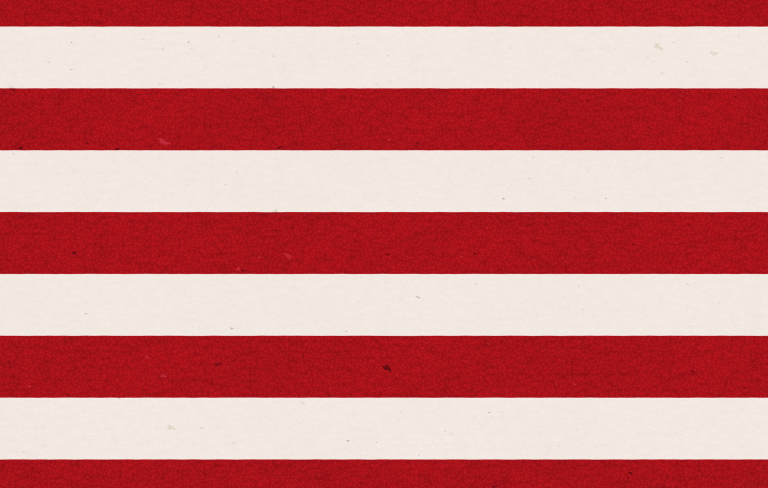
A Shadertoy shader for this pattern:

```glsl
// Broad horizontal red and cream stripes printed on aged, fibrous paper.
// A repeated distance gives the stripes; cellular noise gives grain and fibres,
// layered sines give slow mottling, and hashed grids scatter flecks and stains.

#define PERIOD 0.2535
#define RED_CENTRE 0.502
#define RED_HALF 0.0633
#define RED vec3(0.645, 0.068, 0.098)
#define CREAM vec3(0.947, 0.914, 0.882)
#define DARK_FLECK vec3(0.24, 0.025, 0.045)
#define PINK_FLECK vec3(0.80, 0.22, 0.30)
#define TAN_FLECK vec3(0.76, 0.68, 0.57)
#define GRAIN_SCALE 150.0
#define RED_GRAIN 0.15
#define CREAM_GRAIN 0.032

vec2 hash2(vec2 p) {
    vec3 q = fract(p.xyx * vec3(0.1031, 0.1030, 0.0973));
    q += dot(q, q.yzx + 33.33);
    return fract((q.xx + q.yz) * q.zy);
}

// Distance to the nearest scattered point, roughly centred on zero
float cellular(vec2 p) {
    vec2 cell = floor(p), local = fract(p);
    float nearest = 4.0;
    for (int y = -1; y <= 1; y++) {
        for (int x = -1; x <= 1; x++) {
            vec2 offset = vec2(x, y);
            vec2 d = offset + hash2(cell + offset) - local;
            nearest = min(nearest, dot(d, d));
        }
    }
    return sqrt(nearest) - 0.45;
}

// Slow unevenness of the ink and paper
float mottle(vec2 p) {
    float sum = 0.0, amplitude = 0.5;
    for (int i = 0; i < 4; i++) {
        sum += amplitude * sin(p.x + 1.7 * sin(p.y)) * sin(p.y + 1.3 * sin(p.x));
        p = mat2(1.5, 1.1, -1.1, 1.5) * p + 2.3;
        amplitude *= 0.6;
    }
    return sum;
}

// Sparse ragged flecks: x is coverage, y is a random kind
vec2 flecks(vec2 p, float scale, float density, float radius, float aa) {
    vec2 cell = floor(p * scale);
    vec2 shape = hash2(cell + 17.0), chance = hash2(cell + 91.0);
    vec2 d = fract(p * scale) - mix(vec2(0.3), vec2(0.7), hash2(cell + 53.0));
    d.y += d.x * (shape.y - 0.5);
    d *= vec2(mix(0.55, 1.0, shape.x), 1.3);
    float angle = atan(d.y, d.x);
    float ragged = 1.0 + 0.25 * sin(3.0 * angle + 6.3 * shape.x)
                       + 0.15 * sin(5.0 * angle + 6.3 * shape.y);
    float r = radius * mix(0.4, 1.0, shape.y) * ragged;
    float soft = aa * scale;
    float cover = 1.0 - smoothstep(r - soft, r + soft, length(d));
    return vec2(cover * step(chance.x, density), chance.y);
}

// Blend one layer of flecks, tinted to suit the stripe beneath
vec3 stain(vec3 colour, vec2 fleck, float red, float strength) {
    vec3 onRed = mix(DARK_FLECK, PINK_FLECK, step(0.8, fleck.y));
    vec3 onCream = mix(TAN_FLECK, TAN_FLECK * 0.55, step(0.9, fleck.y));
    float opacity = strength * mix(0.45, 0.85, red) * mix(0.5, 1.0, fract(fleck.y * 7.0));
    return mix(colour, mix(onCream, onRed, red), fleck.x * opacity);
}

void mainImage(out vec4 fragColor, in vec2 fragCoord) {
    vec2 p = fragCoord / iResolution.y;
    float aa = 0.75 / iResolution.y;

    // Paper texture
    float grain = cellular(p * GRAIN_SCALE);
    float fibre = cellular(p * GRAIN_SCALE * vec2(0.22, 0.6) + 31.0);
    float cloud = mottle(p * vec2(11.0, 19.0));
    float texture1 = 0.65 * grain + 0.5 * fibre + 0.12 * cloud;

    // Stripes, with a barely uneven printed edge
    float fromCentre = abs(mod(p.y - RED_CENTRE + 0.5 * PERIOD, PERIOD) - 0.5 * PERIOD);
    float edge = fromCentre - RED_HALF + 0.0008 * fibre;
    float red = 1.0 - smoothstep(-aa, aa, edge);

    vec3 redInk = RED * (1.0 - RED_GRAIN * 1.5 * texture1);
    redInk += vec3(0.02, 0.035, 0.04) * smoothstep(0.15, 0.4, -grain);
    vec3 paper = CREAM - CREAM_GRAIN * texture1 * vec3(0.8, 1.0, 1.2);
    vec3 colour = mix(paper, redInk, red);

    // Wear: fine dust, small flecks and a few larger stains
    colour = stain(colour, flecks(p, 75.0, 0.06, 0.11, aa), red, 0.55);
    colour = stain(colour, flecks(p + 3.1, 34.0, 0.06, 0.085, aa), red, 0.8);
    colour = stain(colour, flecks(p + 7.7, 9.0, 0.15, 0.06, aa), red, 0.8);

    fragColor = vec4(clamp(colour, 0.0, 1.0), 1.0);
}
```
